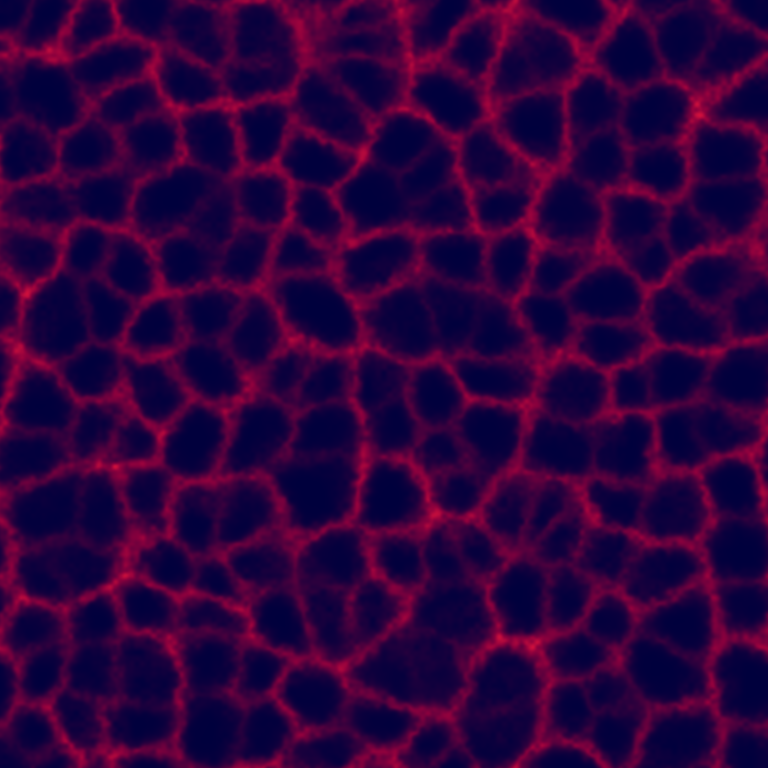
A WebGL 2 fragment shader for this pattern:

```glsl
#version 300 es
precision highp float;

uniform vec2 u_resolution;
out vec4 fragColor;

const float CELLS = 13.0;     // small cells across the tile
const float GROUPS = 6.0;     // clusters of cells, outlined by strong veins
const float SHARPNESS = 8.8;  // higher gives thinner veins
const vec3 NIGHT = vec3(0.0, 0.0, 0.24);
const vec3 CRIMSON = vec3(1.0, 0.0, 0.24);

// Integer hash: three random values for a lattice point and a seed
vec3 hash3(vec2 cell, float seed) {
    uvec3 v = uvec3(cell, seed) * 1664525u + 1013904223u;
    for (int i = 0; i < 2; i++) {
        v.x += v.y * v.z;
        v.y += v.z * v.x;
        v.z += v.x * v.y;
        v ^= v >> 16u;
    }
    return vec3(v & 0xffffu) / 65535.0;
}

// Value noise that wraps after a whole number of lattice steps
vec2 noise2(vec2 uv, float period, float seed) {
    vec2 p = uv * period;
    vec2 base = floor(p);
    vec2 f = p - base;
    f = f * f * (3.0 - 2.0 * f);
    vec2 lo = mod(base, period);
    vec2 hi = mod(base + 1.0, period);
    vec2 bottom = mix(hash3(lo, seed).xy, hash3(vec2(hi.x, lo.y), seed).xy, f.x);
    vec2 top = mix(hash3(vec2(lo.x, hi.y), seed).xy, hash3(hi, seed).xy, f.x);
    return mix(bottom, top, f.y);
}

vec2 jitter(vec2 cell, float period, float seed) {
    return 0.5 + 0.86 * (hash3(mod(cell, period), seed).xy - 0.5);
}

// Label of the nearest cluster centre
float clusterAt(vec2 uv) {
    vec2 p = uv * GROUPS;
    vec2 base = floor(p);
    float nearest = 1e3;
    float label = 0.0;
    for (int k = 0; k < 9; k++) {
        vec2 cell = base + vec2(k % 3, k / 3) - 1.0;
        float d = distance(p, cell + jitter(cell, GROUPS, 5.0));
        if (d < nearest) {
            nearest = d;
            vec2 wrapped = mod(cell, GROUPS);
            label = wrapped.x + GROUPS * wrapped.y;
        }
    }
    return label;
}

// Soft Voronoi borders: every pair of competing cells adds a vein
float veins(vec2 uv) {
    vec2 p = uv * CELLS;
    vec2 base = floor(p - 0.5);
    float weight[16];
    float cluster[16];
    float seed[16];
    float total = 0.0;
    for (int k = 0; k < 16; k++) {
        vec2 cell = base + vec2(k % 4, k / 4) - 1.0;
        vec2 site = cell + jitter(cell, CELLS, 2.0);
        weight[k] = exp(-SHARPNESS * distance(p, site));
        cluster[k] = clusterAt(site / CELLS);
        seed[k] = hash3(mod(cell, CELLS), 9.0).z;
        total += weight[k];
    }
    float sum = 0.0;
    for (int i = 0; i < 15; i++) {
        for (int j = i + 1; j < 16; j++) {
            float variety = fract(seed[i] + seed[j]);
            float strength = abs(cluster[i] - cluster[j]) < 0.5
                ? mix(0.10, 0.38, variety)
                : mix(0.40, 0.60, variety);
            sum += weight[i] * weight[j] * strength;
        }
    }
    return 4.0 * sum / (total * total);
}

void main() {
    vec2 uv = gl_FragCoord.xy / u_resolution;

    // Bend the veins and fray their edges
    vec2 bend = (noise2(uv, 11.0, 21.0) - 0.5) * 0.030
              + (noise2(uv, 32.0, 22.0) - 0.5) * 0.008
              + (noise2(uv, 100.0, 23.0) - 0.5) * 0.007;
    float vein = veins(uv + bend);

    // Fuzzy grain along the veins and faint haze inside the cells
    float grain = 0.45 * noise2(uv, 72.0, 31.0).x + 0.55 * noise2(uv, 140.0, 32.0).x;
    float flow = noise2(uv, 9.0, 33.0).y;
    float haze = 0.10 * smoothstep(0.45, 0.9, noise2(uv, 20.0, 34.0).x) * grain;
    float glow = vein * (0.40 + 0.62 * grain + 0.12 * flow) + haze;

    vec3 color = mix(NIGHT, CRIMSON, min(glow, 0.86));
    color.g += 0.06 * smoothstep(0.5, 0.85, glow);
    fragColor = vec4(color, 1.0);
}
```
